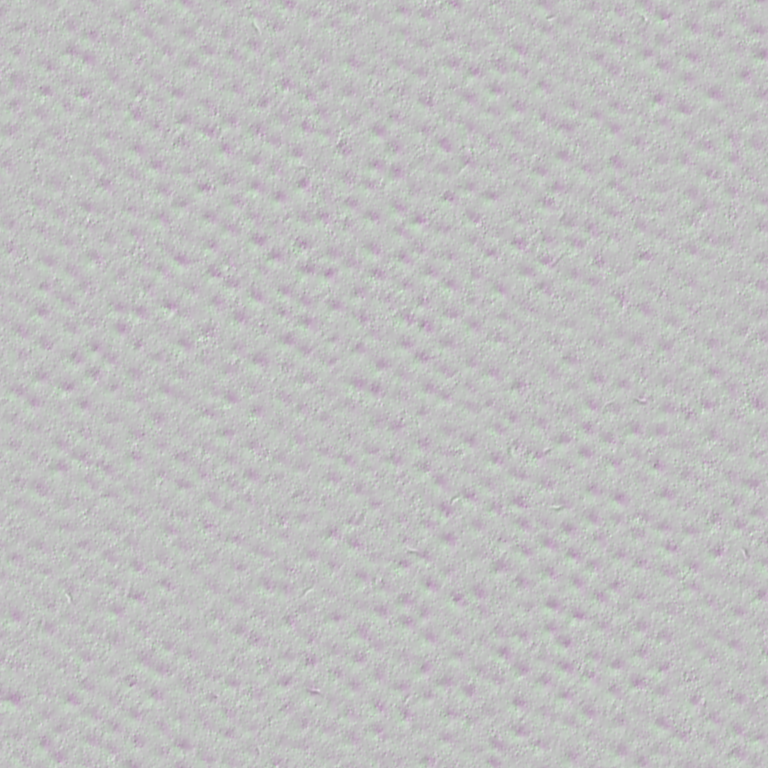
Give the GLSL for this texture, as a Shadertoy shader.

```glsl
// Pale dimpled skin, like embossed paper, under faintly tinted raking light.
// Staggered cells hold soft pits whose summed slopes are lit from two crossed
// directions: one for green, one for red and blue. Finer cells add the grain.

vec3 hash3(vec2 cell) {
    vec3 q = fract(cell.xyx * vec3(0.1031, 0.1030, 0.0973));
    q += dot(q, q.yzx + 33.33);
    return fract((q.xxy + q.yzz) * q.zyx);
}

mat2 rotation(float angle) {
    float c = cos(angle), s = sin(angle);
    return mat2(c, s, -s, c);
}

// Slope (xy) and depth (z) of soft pits, one per jittered, staggered cell.
// Depths are drawn from minDepth to 1; negative depths are bumps.
vec3 pits(vec2 uv, float angle, vec2 cells, float tightness, float jitter, float minDepth) {
    mat2 turn = rotation(angle);
    vec2 p = turn * uv * cells + 200.0;
    vec3 sum = vec3(0.0);
    for (int j = -1; j <= 1; j++) {
        float row = floor(p.y) + float(j);
        float shift = 0.5 * mod(row, 2.0);
        for (int i = -1; i <= 1; i++) {
            float column = floor(p.x - shift) + float(i);
            vec3 rnd = hash3(vec2(column, row));
            vec2 center = vec2(column + shift, row) + 0.5 + jitter * (rnd.xy - 0.5);
            vec2 d = p - center;
            float depth = mix(minDepth, 1.0, rnd.z) * exp(-tightness * dot(d, d));
            sum += depth * vec3(d * sqrt(5.44 * tightness), 1.0);
        }
    }
    vec2 slope = transpose(turn) * (sum.xy * cells / max(cells.x, cells.y));
    return vec3(slope, sum.z);
}

// Rare short creases: a light ridge with a dark side
float creases(vec2 uv) {
    vec2 p = uv * 16.0 + 50.0;
    vec3 rnd = hash3(floor(p));
    vec3 shape = hash3(floor(p) + 71.0);
    vec2 d = rotation(6.28 * shape.x) * (fract(p) - 0.5 - 0.4 * (rnd.xy - 0.5));
    d.y += 0.012 * sin(25.0 * d.x + 6.0 * shape.z);
    float span = exp(-pow(abs(d.x) / mix(0.04, 0.17, shape.y), 2.0));
    float ridge = exp(-pow(abs(d.y) / 0.03, 2.0)) - exp(-pow(abs(d.y - 0.06) / 0.035, 2.0));
    return smoothstep(0.84, 0.95, rnd.z) * span * ridge;
}

void mainImage(out vec4 fragColor, in vec2 fragCoord) {
    vec2 uv = fragCoord / min(iResolution.x, iResolution.y);

    // Small lumps, which also make the dimples uneven
    vec3 lumps = pits(uv, 0.9, vec2(68.0, 60.0), 6.0, 0.9, -1.0);
    vec2 warped = uv + 0.005 * sin(uv.yx * vec2(17.0, 13.0) + vec2(1.0, 4.0))
                     + 0.002 * sin(uv.yx * vec2(41.0, 37.0) + uv * 19.0)
                     + 0.0022 * lumps.xy;

    // Large dimples, fading in patches
    float strength = 0.9 + 0.1 * sin(7.0 * uv.x + 4.0 * uv.y + 2.2)
                         + 0.1 * sin(5.0 * uv.x - 11.0 * uv.y + 0.6);
    vec3 dimples = strength * pits(warped, 0.5, vec2(28.0, 31.0), 13.0, 0.42, 0.35);

    // Fine grain in two sizes, rougher in small clumps
    float roughness = 0.7 + 0.9 * abs(pits(uv, 0.2, vec2(34.0), 5.0, 0.9, -1.0).z);
    vec2 grain = 0.6 * pits(uv, 0.35, vec2(125.0, 95.0), 6.0, 0.9, -1.0).xy
               + 1.35 * pits(uv, -0.4, vec2(235.0, 190.0), 6.0, 0.9, -1.0).xy;
    grain *= roughness;

    // Crossed lights tint the slopes
    vec2 relief = dimples.xy + 0.28 * lumps.xy;
    float greenLight = dot(relief, vec2(-0.45, -0.89));
    float violetLight = dot(relief, vec2(0.45, -0.89));
    float greenGrain = dot(grain, vec2(0.5, -0.87));
    float violetGrain = dot(grain, vec2(0.92, -0.39));

    vec3 color = vec3(0.757, 0.759, 0.757);
    color += vec3(0.046, 0.0, 0.046) * violetLight + vec3(0.0, 0.106, 0.0) * greenLight;
    color -= vec3(0.024, 0.05, 0.024) * dimples.z;
    color += vec3(0.044, 0.0, 0.044) * violetGrain + vec3(0.0, 0.056, 0.0) * greenGrain;
    color += 0.1 * creases(uv);

    fragColor = vec4(clamp(color, 0.0, 1.0), 1.0);
}
```
